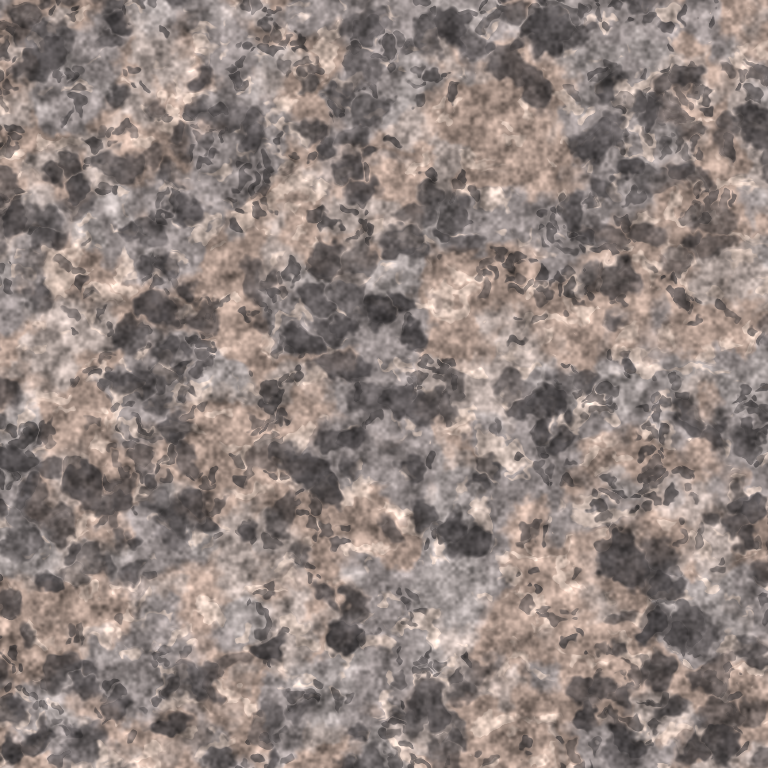
Write a WebGL 2 fragment shader that draws this texture.

```glsl
#version 300 es
precision highp float;
// Rough granite: pinkish feldspar and grey quartz patches from warped noise,
// overlaid with clustered dark mica grains, small specks and pale chips.
// Fine grain and a slanting light give the broken stone surface its relief.

uniform vec2 u_resolution;
out vec4 fragColor;

vec2 hash2(vec2 p) {
    vec3 q = fract(vec3(p.xyx) * vec3(0.1031, 0.1030, 0.0973));
    q += dot(q, q.yzx + 33.33);
    return fract((q.xx + q.yz) * q.zy);
}

float valueNoise(vec2 p) {
    vec2 i = floor(p), f = fract(p);
    vec2 u = f * f * (3.0 - 2.0 * f);
    float bottom = mix(hash2(i).x, hash2(i + vec2(1, 0)).x, u.x);
    float top = mix(hash2(i + vec2(0, 1)).x, hash2(i + 1.0).x, u.x);
    return mix(bottom, top, u.y);
}

// Layered noise, each octave turned to hide the lattice
float fbm(vec2 p, int octaves) {
    float sum = 0.0, weight = 1.0, total = 0.0;
    for (int i = 0; i < octaves; i++) {
        sum += weight * valueNoise(p);
        total += weight;
        weight *= 0.55;
        p = mat2(1.6, 1.2, -1.2, 1.6) * p + 17.3;
    }
    return sum / total;
}

// Coverage of scattered oval grains that gather where slow noise is high
float grains(vec2 p, float threshold) {
    vec2 cell = floor(p);
    float cover = 0.0;
    for (int y = -1; y <= 1; y++) {
        for (int x = -1; x <= 1; x++) {
            vec2 id = cell + vec2(x, y);
            vec2 site = id + hash2(id);
            vec2 shape = hash2(id + 71.0);
            vec2 kind = hash2(id + 139.0);
            float cluster = fbm(site * 0.3 + 5.0, 2) - 0.5;
            float present = step(threshold, kind.x + 2.6 * cluster);
            float angle = 6.2832 * shape.x;
            vec2 d = mat2(cos(angle), sin(angle), -sin(angle), cos(angle)) * (p - site);
            float radius = mix(0.3, 0.72, shape.y);
            float inside = 1.0 - smoothstep(-0.12, 0.12, length(d * vec2(0.85, 1.2)) - radius);
            cover = max(cover, present * inside * mix(0.6, 1.0, kind.y));
        }
    }
    return cover;
}

void main() {
    vec2 p = gl_FragCoord.xy / u_resolution.y + 3.0;

    // Ragged outlines: a broad bend and a fine crumble
    vec2 bend = vec2(fbm(p * 24.0, 3), fbm(p * 24.0 + 40.0, 3)) - 0.5;
    vec2 crumble = vec2(fbm(p * 90.0, 2), fbm(p * 90.0 + 60.0, 2)) - 0.5;
    vec2 q = p + 0.04 * bend + 0.014 * crumble;

    // Feldspar and quartz patches
    float feldspar = smoothstep(0.42, 0.54, fbm(q * 10.0, 3));
    vec3 color = mix(vec3(0.565, 0.53, 0.525), vec3(0.665, 0.58, 0.535), feldspar);
    float milky = smoothstep(0.52, 0.68, fbm(q * 14.0 + 80.0, 3));
    color = mix(color, vec3(0.69, 0.655, 0.645), 0.6 * milky);

    // Pale chips
    float chips = smoothstep(0.6, 0.72, fbm(q * vec2(38.0, 50.0) + 25.0, 3));
    color = mix(color, vec3(0.83, 0.75, 0.70), 0.7 * chips);

    // Dark mica: large clustered grains, then small specks
    float mica = grains(q * 27.0, 0.71);
    float specks = grains(q * 78.0 + 9.0, 0.97);
    float dark = max(mica * mix(0.75, 1.0, fbm(p * 70.0 + 31.0, 2)), 0.75 * specks);
    color = mix(color, vec3(0.27, 0.255, 0.26), dark);

    // Relief lit from the upper left, with fine grain
    float relief = fbm(p * 40.0, 4) - fbm(p * 40.0 + vec2(-0.25, 0.3), 4);
    float mottling = fbm(p * 48.0 + 12.0, 3) - 0.5;
    float grit = valueNoise(p * 200.0) - 0.5;
    color *= 1.0 + 0.6 * relief + 0.8 * mottling + 0.32 * grit;

    fragColor = vec4(clamp(color, 0.0, 1.0), 1.0);
}
```
